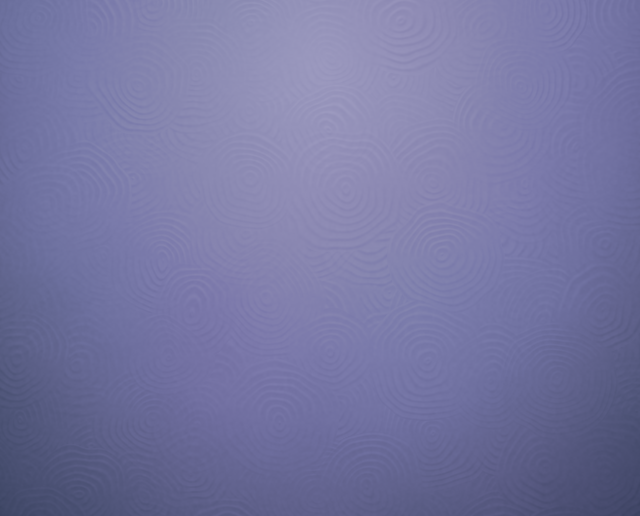
This texture is drawn by a WebGL 2 fragment shader. Its source:

```glsl
#version 300 es
precision highp float;

uniform vec2 u_resolution;
out vec4 fragColor;

const vec2 LAMP_CENTER = vec2(0.50, 0.86);    // brightest spot, 0..1 on each axis
const vec2 LAMP_FALLOFF = vec2(0.38, 0.265);  // loss of light per canvas side
const float LAMP_PEAK = 0.617;
const float LAMP_ROUNDING = 0.012;
const float EDGE_START = 0.18;                // falloff where the corners darken faster
const float EDGE_GAIN = 0.5;
const float SWIRL_SIZE = 0.115;               // swirl cell, in canvas heights
const float RIDGE_SPACING = 0.0135;
const float WARP_AMOUNT = 0.014;
const float RELIEF_NEAR = 0.40;               // relief strength, in palette steps
const float RELIEF_FAR = 0.23;
const float MOTTLE = 0.22;
const float GRAIN = 0.16;
const float TAU = 6.2831853;

const vec3 PALETTE[6] = vec3[6](
    vec3(0.32, 0.33, 0.48), vec3(0.38, 0.38, 0.55), vec3(0.43, 0.43, 0.62),
    vec3(0.48, 0.48, 0.67), vec3(0.53, 0.53, 0.69), vec3(0.57, 0.57, 0.72));

float hash(vec2 p) {
    return fract(sin(dot(p, vec2(127.1, 311.7))) * 43758.5453);
}

vec2 hash2(vec2 p) {
    return vec2(hash(p), hash(p + 57.3));
}

float noise(vec2 p) {
    vec2 i = floor(p);
    vec2 f = fract(p);
    f = f * f * (3.0 - 2.0 * f);
    return mix(mix(hash(i), hash(i + vec2(1, 0)), f.x),
               mix(hash(i + vec2(0, 1)), hash(i + vec2(1, 1)), f.x), f.y);
}

// Signed noise, two octaves
float mottle(vec2 p) {
    return (noise(p) + 0.5 * noise(p * 2.1 + 9.4)) / 0.75 - 1.0;
}

// Shading of overlapping discs of concentric ridges, lit from lightDir
float swirlRelief(vec2 p, vec2 lightDir) {
    vec2 warp = vec2(mottle(p * 14.0), mottle(p * 14.0 + 31.7));
    vec2 q = (p + WARP_AMOUNT * warp) / SWIRL_SIZE;
    vec2 cell = floor(q);
    float total = 0.0;
    float weightSum = 0.0001;
    for (int y = -1; y <= 1; y++) {
        for (int x = -1; x <= 1; x++) {
            vec2 id = cell + vec2(x, y);
            vec2 arm = q - id - 0.15 - 0.7 * hash2(id);
            float dist = length(arm);
            float radius = mix(0.75, 1.1, hash(id + 3.9));
            float cover = 1.0 - smoothstep(radius * 0.8, radius, dist);
            float weight = cover * exp(9.0 * hash(id + 17.1));

            // Each disc has its own pitch and phase
            float pitch = RIDGE_SPACING * mix(0.85, 1.2, hash(id + 23.5));
            float phase = TAU * (dist * SWIRL_SIZE / pitch + hash(id + 41.2));
            float slope = cos(phase) + 0.3 * cos(2.0 * phase + 0.6);
            float facing = dot(arm / max(dist, 0.02), lightDir);
            total += weight * slope * (0.2 + 0.8 * abs(facing)) * sign(facing + 0.001)
                   * smoothstep(0.0, 0.25, abs(facing));
            weightSum += weight;
        }
    }
    return total / weightSum;
}

// Piecewise linear colour ramp, extended past both ends
vec3 ramp(float tone) {
    int i = int(clamp(floor(tone), 0.0, 4.0));
    return mix(PALETTE[i], PALETTE[i + 1], tone - float(i));
}

void main() {
    vec2 uv = gl_FragCoord.xy / u_resolution;
    float aspect = u_resolution.x / u_resolution.y;
    vec2 p = vec2(uv.x * aspect, uv.y);

    // Lamp glow and dark corners
    vec2 fromLamp = uv - LAMP_CENTER;
    float drop = length(vec3(fromLamp * LAMP_FALLOFF, LAMP_ROUNDING));
    float level = LAMP_PEAK - drop - EDGE_GAIN * max(drop - EDGE_START, 0.0);
    float tone = (level - 0.325) / 0.05;

    // Embossed swirls, strongest near the lamp and worn in patches
    vec2 lightDir = normalize(vec2(-fromLamp.x * aspect * 0.6, 1.15 - uv.y));
    float wear = smoothstep(-0.7, 0.6, mottle(p * 9.0 + 70.0));
    float strength = mix(RELIEF_NEAR, RELIEF_FAR, smoothstep(0.04, 0.22, drop));
    tone += strength * mix(0.35, 1.1, wear) * swirlRelief(p, lightDir);

    // Soft stains and fine grain
    tone += MOTTLE * mottle(p * 5.0 + 12.0);
    tone += GRAIN * mottle(p * 150.0);

    // Slight drift between violet and blue
    float violet = mottle(p * 2.5 + 4.0) + 0.6 * smoothstep(0.5, 0.0, abs(uv.x - 0.6)) - 0.3;
    vec3 color = ramp(tone) + vec3(0.008, -0.008, 0.002) * violet;
    fragColor = vec4(clamp(color, 0.0, 1.0), 1.0);
}
```
